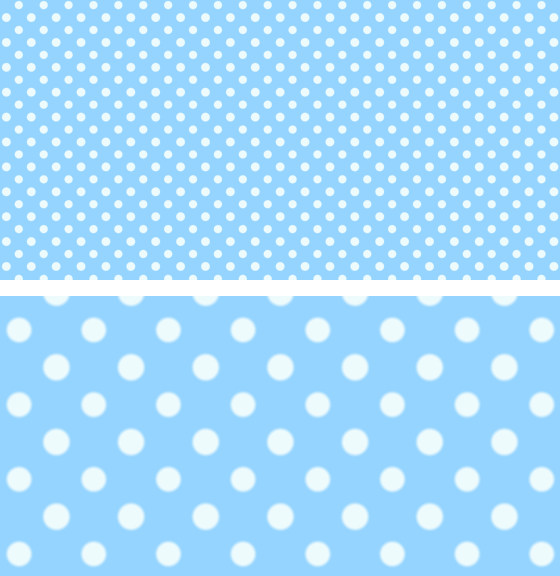
Top: the whole. Bottom: its middle third, enlarged.
Reproduce this pattern procedurally as a WebGL 1 fragment shader.

```glsl
precision highp float;
// Staggered polka dots: pale round dots on a flat sky-blue ground.
// Two square lattices, offset by half a cell, each give the distance to
// their nearest dot; the dots of one lattice are slightly larger.

uniform vec2 u_resolution;

const float CELLS_DOWN = 11.25;              // lattice cells per canvas height
const vec2 LATTICE_ORIGIN = vec2(0.756, 0.045);
const float SMALL_RADIUS = 0.164;            // radii in cells
const float LARGE_RADIUS = 0.176;
const float EDGE_SOFTNESS = 0.033;

const vec3 SKY_BLUE = vec3(0.58, 0.83, 0.995);
const vec3 DOT_WHITE = vec3(0.935, 0.985, 0.992);

// Signed distance to the nearest dot of a unit lattice centred on origin.
float dotLattice(vec2 p, vec2 origin, float radius) {
  vec2 toCentre = fract(p - origin + 0.5) - 0.5;
  return length(toCentre) - radius;
}

// Coverage of a shape from its signed distance.
float coverage(float dist, float halfWidth) {
  return 1.0 - smoothstep(-halfWidth, halfWidth, dist);
}

void main() {
  // Square cells, measured in canvas heights
  float cellsPerPixel = CELLS_DOWN / u_resolution.y;
  vec2 p = gl_FragCoord.xy * cellsPerPixel;

  // Alternating rows of small and large dots
  float smallDots = dotLattice(p, LATTICE_ORIGIN, SMALL_RADIUS);
  float largeDots = dotLattice(p, LATTICE_ORIGIN + 0.5, LARGE_RADIUS);

  // Soft edge, never thinner than a pixel
  float halfWidth = max(EDGE_SOFTNESS, 0.7 * cellsPerPixel);
  float dots = coverage(min(smallDots, largeDots), halfWidth);

  gl_FragColor = vec4(mix(SKY_BLUE, DOT_WHITE, dots), 1.0);
}
```
